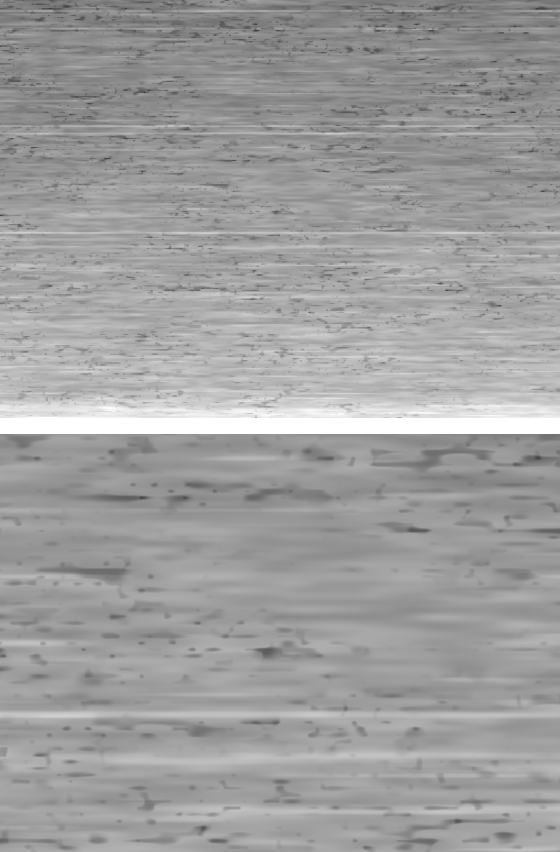
Top: the whole. Bottom: its middle third, enlarged.
Write a WebGL 1 fragment shader that draws this texture.

```glsl
precision highp float;
// Brushed grey surface: a vertical tone ramp overlaid with stretched value noise
// for the grain, thresholded noise for short dark flecks, and thin pale lines
// that run across the full width at irregular heights.
uniform vec2 u_resolution;

float hash(vec2 p) {
  vec3 q = fract(vec3(p.xyx) * 0.1031);
  q += dot(q, q.yzx + 33.33);
  return fract((q.x + q.y) * q.z);
}

float noise(vec2 p) {
  vec2 i = floor(p);
  vec2 f = fract(p);
  f = f * f * (3.0 - 2.0 * f);
  return mix(mix(hash(i), hash(i + vec2(1.0, 0.0)), f.x),
             mix(hash(i + vec2(0.0, 1.0)), hash(i + vec2(1.0, 1.0)), f.x), f.y);
}

// Noise whose rows are shifted sideways, so that no columns line up.
float streaks(vec2 p, vec2 frequency, float seed) {
  vec2 q = p * frequency + seed;
  float row = floor(q.y);
  float blend = smoothstep(0.0, 1.0, fract(q.y));
  float below = noise(vec2(q.x + 57.0 * hash(vec2(row, seed)), row * 3.0));
  float above = noise(vec2(q.x + 57.0 * hash(vec2(row + 1.0, seed)), row * 3.0 + 3.0));
  return mix(below, above, blend);
}

// Dark at the top, paler downwards, with a bright strip along the bottom edge.
float toneRamp(float y) {
  float tone = mix(0.735, 0.535, smoothstep(-0.1, 0.95, y));
  tone -= 0.04 * smoothstep(0.88, 1.0, y);
  return tone + 0.17 * (1.0 - smoothstep(0.005, 0.065, y));
}

// At most one pale line in each horizontal slot.
float paleLines(vec2 p) {
  float slot = floor(p.y * 26.0);
  float centre = (slot + 0.15 + 0.7 * hash(vec2(slot, 4.0))) / 26.0;
  float strength = smoothstep(0.45, 1.0, hash(vec2(slot, 19.0)));
  float profile = 1.0 - smoothstep(0.0005, 0.0042, abs(p.y - centre));
  return profile * strength * (0.6 + 0.6 * noise(vec2(p.x * 9.0, slot * 5.0)));
}

// Short dashes and dots, gathered into loose patches and rows.
float darkFlecks(vec2 p) {
  float patches = streaks(p, vec2(9.0, 42.0), 23.0);
  float rows = streaks(p, vec2(1.5, 95.0), 71.0);
  float gate = smoothstep(0.25, 0.85, 0.6 * patches + 0.4 * rows);
  float dashes = smoothstep(0.6, 1.0, streaks(p, vec2(52.0, 190.0), 11.0));
  float dots = smoothstep(0.72, 1.0, streaks(p, vec2(115.0, 190.0), 37.0));
  return gate * (0.75 * dashes + 0.65 * dots);
}

void main() {
  vec2 p = gl_FragCoord.xy / u_resolution.y;
  float tone = toneRamp(p.y);

  // Grain, from broad clouds to fine strands
  tone += 0.035 * (noise(p * vec2(5.0, 14.0)) - 0.5);
  tone += 0.07 * (streaks(p, vec2(2.0, 105.0), 5.0) - 0.5);
  tone += 0.09 * (streaks(p, vec2(13.0, 150.0), 43.0) - 0.5);
  tone += 0.07 * (streaks(p, vec2(34.0, 190.0), 61.0) - 0.5);

  // Pale strands and full-width lines
  tone += 0.08 * smoothstep(0.68, 1.0, streaks(p, vec2(7.0, 170.0), 83.0));
  tone += 0.14 * paleLines(p);

  tone -= 0.27 * darkFlecks(p);
  gl_FragColor = vec4(vec3(clamp(tone, 0.0, 1.0)), 1.0);
}
```
